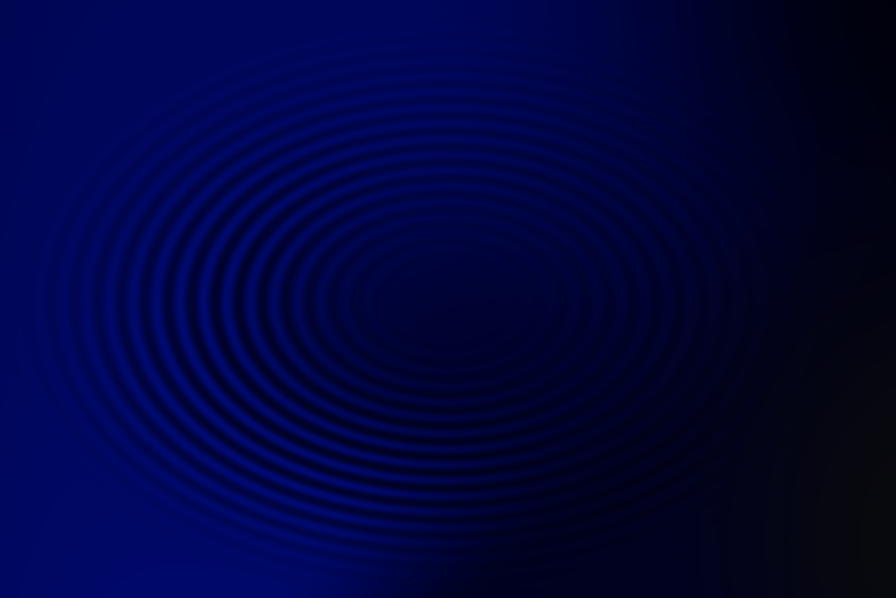
Write a Shadertoy shader that draws this background.

```glsl
// A dark blue field crossed by fine elliptical ripples, like a drop in still water.
// A slanted light-to-dark gradient is sampled through a radial sine wave, which
// also shades the crests and troughs; both fade near the centre and the rim.

const float TAU = 6.2831853;
const vec2 RIPPLE_CENTRE = vec2(0.5, 0.495);
const float RING_PERIOD = 0.0525;
const float CREST_RADIUS = 0.388;

// Soft round spot: 1 at its centre, falling to 0.
float softSpot(vec2 uv, vec2 centre, vec2 size) {
    vec2 d = (uv - centre) / size;
    return exp(-dot(d, d));
}

// Blue level of the calm surface: bright on the left, dark on the lower right.
float surfaceLight(vec2 uv) {
    float y = clamp(uv.y, 0.0, 1.0);
    float edge = 0.42 + 0.67 * y - 0.32 * y * y;
    float halfWidth = 0.12 + 0.46 * y - 0.22 * y * y;
    float shadow = smoothstep(edge - halfWidth, edge + halfWidth, uv.x);
    float bright = 0.42 - 0.065 * y;
    bright *= 1.0 - 0.10 * exp(-max(uv.x, 0.0) / 0.1);
    float dark = 0.13 - 0.05 * smoothstep(0.75, 1.0, uv.x);
    float hollow = softSpot(uv, vec2(0.49, 0.42), vec2(0.23, 0.25));
    float corner = softSpot(uv, vec2(1.0), vec2(0.25, 0.3));
    return mix(bright, dark, shadow) * (1.0 - 0.48 * hollow) * (1.0 - 0.55 * corner);
}

// Ripple strength by radius; it is strongest to the lower left
// and reaches further out in the lower half.
float rippleEnvelope(float radius, vec2 direction) {
    float lower = smoothstep(-0.3, 0.8, -direction.y);
    float fadeStart = mix(0.42, 0.62, lower);
    float rise = smoothstep(0.05, 0.55, radius);
    float fall = 1.0 - smoothstep(fadeStart, 1.03, radius);
    float facing = dot(direction, vec2(-0.85, -0.53));
    return rise * fall * mix(0.45, 1.0, smoothstep(-0.6, 0.75, facing));
}

// Blue tone for a light level, with a faint warm cast where asked.
vec3 tone(float light, float warmth) {
    vec3 blue = light * vec3(0.0, 0.03 + 0.12 * light, 1.0);
    return mix(blue, vec3(0.04, 0.043, 0.045), warmth);
}

void mainImage(out vec4 fragColor, in vec2 fragCoord) {
    vec2 uv = fragCoord / iResolution.xy;

    // Elliptical polar frame that follows the canvas proportions
    vec2 p = 2.0 * (uv - RIPPLE_CENTRE);
    float radius = length(p);
    vec2 direction = p / max(radius, 1e-4);

    // Crests bend the view outward, troughs pull it inward
    float wave = cos(TAU * (radius - CREST_RADIUS) / RING_PERIOD);
    float strength = rippleEnvelope(radius, direction);
    vec2 bentUv = uv + 0.04 * direction * wave * strength;
    float shade = 1.0 + strength * (0.36 * wave - 0.12);

    // Warm cast in the lower right corner
    float warmth = 0.9 * softSpot(uv, vec2(1.05, 0.1), vec2(0.2, 0.4));
    fragColor = vec4(tone(surfaceLight(bentUv) * shade, warmth), 1.0);
}
```
